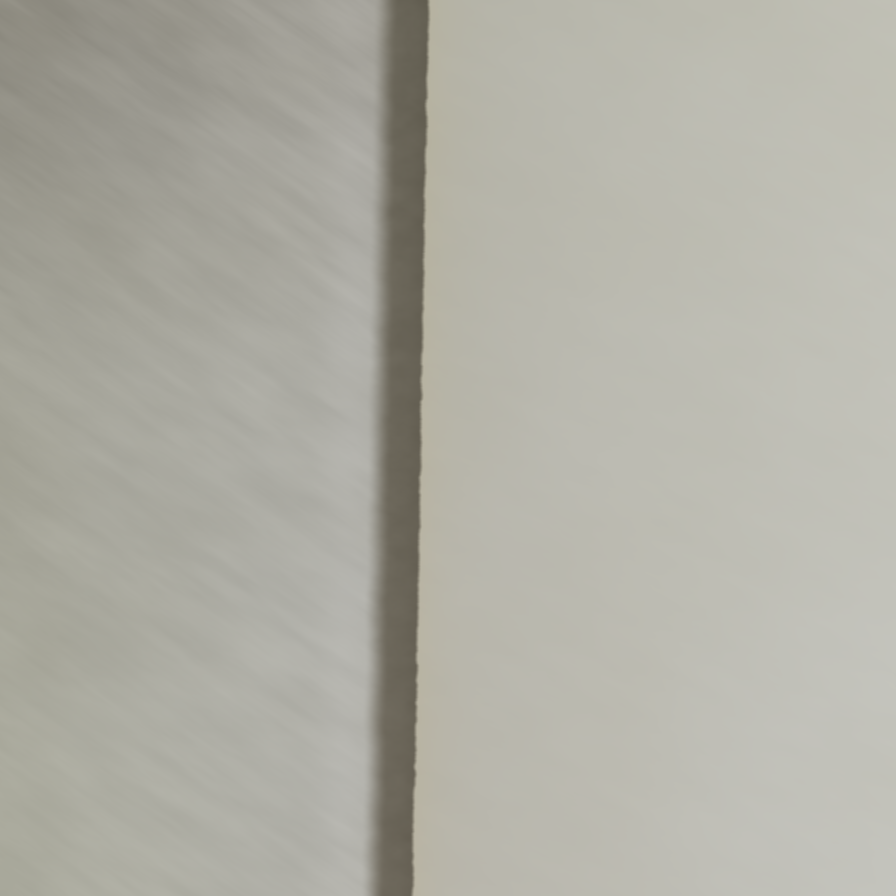
A WebGL 1 fragment shader for this texture:

```glsl
precision highp float;
// Two pale plaster panels divided by a soft, slightly leaning vertical shadow gap.

uniform vec2 u_resolution;

float hash(vec2 p) {
    return fract(sin(dot(p, vec2(127.1, 311.7))) * 43758.5453);
}

float valueNoise(vec2 p) {
    vec2 cell = floor(p);
    vec2 f = fract(p);
    f = f * f * (3.0 - 2.0 * f);
    float low = mix(hash(cell), hash(cell + vec2(1.0, 0.0)), f.x);
    float high = mix(hash(cell + vec2(0.0, 1.0)), hash(cell + vec2(1.0, 1.0)), f.x);
    return mix(low, high, f.y);
}

// Layered noise centred on zero
float fbm(vec2 p) {
    float sum = 0.0;
    float amplitude = 0.5;
    for (int i = 0; i < 4; i++) {
        sum += amplitude * (valueNoise(p) - 0.5);
        p = p * 2.03 + vec2(17.3, 9.1);
        amplitude *= 0.5;
    }
    return sum;
}

// Noise stretched along a direction, for brushed fibres
float fibres(vec2 p, vec2 direction, vec2 frequency) {
    vec2 across = vec2(-direction.y, direction.x);
    return fbm(vec2(dot(p, direction), dot(p, across)) * frequency);
}

vec3 leftPanel(vec2 uv, float gapDistance) {
    vec3 top = mix(vec3(0.555, 0.545, 0.505), vec3(0.640, 0.632, 0.600),
                   smoothstep(0.0, 0.40, uv.x));
    vec3 middle = mix(vec3(0.640, 0.636, 0.590), vec3(0.685, 0.682, 0.655), uv.x / 0.42);
    vec3 bottom = mix(vec3(0.675, 0.675, 0.625), vec3(0.700, 0.697, 0.672), uv.x / 0.42);
    vec3 color = mix(bottom, middle, smoothstep(0.0, 0.60, uv.y));
    color = mix(color, top, smoothstep(0.55, 1.02, uv.y));

    // Pale rim beside the gap
    float rim = exp(-pow((gapDistance - 0.035) / 0.028, 2.0));
    color += vec3(0.016, 0.016, 0.020) * rim;

    // Diagonal fibres and broad mottling
    float strength = mix(0.035, 0.060, smoothstep(0.4, 1.0, uv.y));
    color += strength * fibres(uv, normalize(vec2(0.82, -0.57)), vec2(12.0, 75.0));
    color += 0.035 * fibres(uv, normalize(vec2(0.90, -0.43)), vec2(14.0, 32.0));
    color += vec3(0.022, 0.025, 0.035) * fbm(uv * 7.0);
    return color;
}

vec3 rightPanel(vec2 uv, float edgeDistance) {
    float across = clamp(edgeDistance / 0.53, 0.0, 1.0);
    vec3 near = mix(vec3(0.714, 0.704, 0.664), vec3(0.702, 0.698, 0.656), uv.y);
    vec3 far = mix(vec3(0.765, 0.765, 0.738), vec3(0.752, 0.750, 0.708), uv.y);
    vec3 color = mix(near, far, pow(across, 0.8));

    // Warm light along the cut edge
    color += vec3(0.012, 0.001, -0.028) * exp(-edgeDistance / 0.026);

    // Faint broad stains and fine grain
    color += vec3(0.012, 0.014, 0.024) * fbm(uv * vec2(6.0, 8.0) + 31.0);
    color += 0.010 * fibres(uv, normalize(vec2(0.90, -0.43)), vec2(18.0, 55.0));
    return color;
}

vec3 shadowGap(vec2 uv, float across) {
    vec3 color = mix(vec3(0.420, 0.398, 0.350), vec3(0.405, 0.388, 0.338), uv.y);
    color += vec3(0.018) * (1.0 - smoothstep(0.0, 0.6, across));
    color -= vec3(0.018) * smoothstep(0.55, 1.0, across);
    return color + 0.035 * fbm(uv * vec2(45.0, 60.0));
}

void main() {
    vec2 uv = gl_FragCoord.xy / u_resolution;
    float pixel = 1.0 / u_resolution.x;

    // Both sides of the gap lean right toward the top
    float leftEdge = mix(0.417, 0.431, uv.y);
    leftEdge += 0.005 * fbm(vec2(uv.x * 20.0, uv.y * 42.0));
    float rightEdge = mix(0.4605, 0.4785, uv.y);
    rightEdge += 0.0045 * fbm(vec2(3.7, uv.y * 75.0));

    float gapDistance = leftEdge - uv.x;
    float edgeDistance = max(uv.x - rightEdge, 0.0);
    float across = clamp((uv.x - leftEdge) / (rightEdge - leftEdge), 0.0, 1.0);

    // Blurred left boundary, crisp right boundary
    float enterGap = smoothstep(-0.015, 0.013, uv.x - leftEdge);
    float blur = max(0.0028, pixel);
    float enterRight = smoothstep(-blur, blur, uv.x - rightEdge);

    vec3 color = mix(leftPanel(uv, gapDistance), shadowGap(uv, across), enterGap);
    color = mix(color, rightPanel(uv, edgeDistance), enterRight);
    gl_FragColor = vec4(color, 1.0);
}
```
